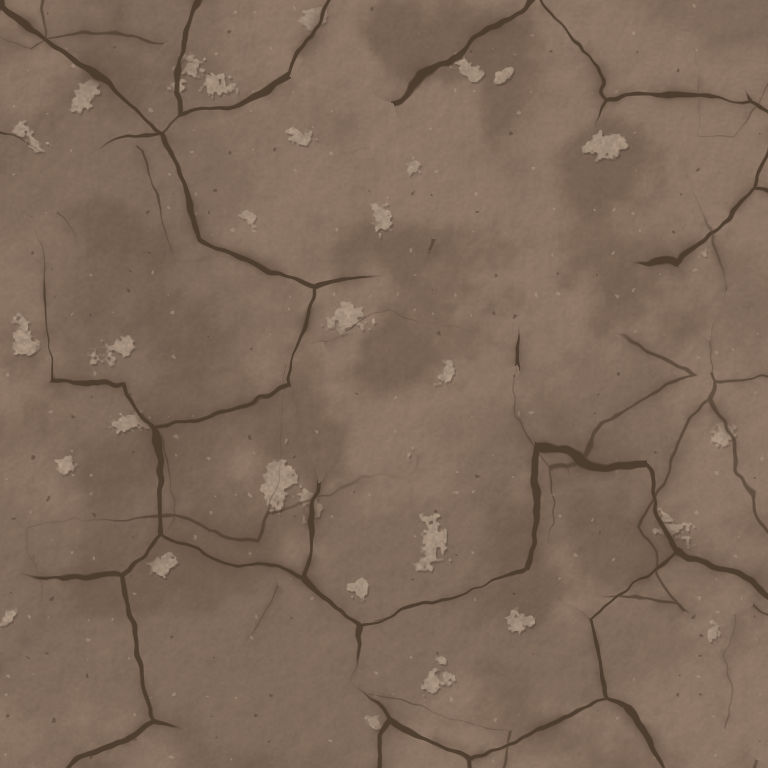
This texture is drawn by a Shadertoy shader. Its source:

```glsl
const vec3 CLAY_MID = vec3(0.495, 0.414, 0.353);
const vec3 CLAY_LIGHT = vec3(0.545, 0.456, 0.392);
const vec3 CLAY_DARK = vec3(0.42, 0.345, 0.285);
const vec3 CRACK_COLOR = vec3(0.29, 0.23, 0.175);
const vec3 CHIP_COLOR = vec3(0.68, 0.60, 0.525);

const float PLATE_SCALE = 4.4;      // large plates across the canvas
const float PLATE_PRESENCE = 0.78;
const float CRACK_WIDTH = 0.0046;   // half width of the widest crack
const float HAIR_SCALE = 6.3;
const float HAIR_PRESENCE = 0.42;
const float HAIR_WIDTH = 0.0021;
const float HALO_WIDTH = 0.009;
const float CHIP_SCALE = 8.0;
const float CHIP_PRESENCE = 0.42;
const float FLECK_SCALE = 38.0;
const float GRAIN_SCALE = 280.0;
const float GRAIN_AMOUNT = 0.045;

float hash(vec2 p) {
    return fract(sin(dot(p, vec2(127.1, 311.7))) * 43758.5453);
}

vec2 hash2(vec2 p) {
    return vec2(hash(p), hash(p + 41.3));
}

float noise(vec2 p) {
    vec2 i = floor(p), f = fract(p);
    f = f * f * (3.0 - 2.0 * f);
    return mix(mix(hash(i), hash(i + vec2(1, 0)), f.x),
               mix(hash(i + vec2(0, 1)), hash(i + vec2(1, 1)), f.x), f.y);
}

float fbm(vec2 p) {
    float sum = 0.0, amp = 0.516;
    for (int i = 0; i < 5; i++) {
        sum += amp * noise(p);
        p = mat2(1.6, 1.2, -1.2, 1.6) * p + 7.3;
        amp *= 0.5;
    }
    return sum;
}

vec2 wobble(vec2 p) {
    return vec2(noise(p), noise(p + 19.7)) - 0.5;
}

// Cell borders with varying width: x = crack core, y = soft dirt around it
vec2 cracks(vec2 p, float scale, float presence, float width, float soft) {
    vec2 q = p * scale, cell = floor(q), nearest = vec2(9.0), nearestId = cell;
    for (int y = -1; y <= 1; y++)
    for (int x = -1; x <= 1; x++) {
        vec2 id = cell + vec2(x, y);
        vec2 site = id + 0.1 + 0.8 * hash2(id + scale) - q;
        if (dot(site, site) < dot(nearest, nearest)) {
            nearest = site;
            nearestId = id;
        }
    }
    float taper = smoothstep(0.2, 0.62, noise(p * 6.0 + scale));
    taper *= 0.7 + 0.6 * noise(p * 38.0);
    vec2 result = vec2(0.0);
    for (int y = -2; y <= 2; y++)
    for (int x = -2; x <= 2; x++) {
        vec2 id = cell + vec2(x, y);
        vec2 site = id + 0.1 + 0.8 * hash2(id + scale) - q;
        vec2 across = site - nearest;
        if (dot(across, across) < 0.0001) continue;
        float d = dot(0.5 * (site + nearest), normalize(across)) / scale;
        vec2 edgeId = id + nearestId + 3.7 * scale;
        float strength = step(hash(edgeId), presence) * taper;
        float w = width * strength * mix(0.4, 1.0, hash(edgeId + 5.1));
        float core = clamp((w - d) / soft + 0.5, 0.0, 1.0) * smoothstep(0.0002, 0.0016, w);
        result = max(result, vec2(core, strength * exp(-max(d - w, 0.0) / HALO_WIDTH)));
    }
    return result;
}

// Ragged pale patches scattered on a jittered grid
float chips(vec2 p) {
    float ragged = 2.8 * (fbm(p * 42.0) - 0.5) + 0.7 * (noise(p * 210.0) - 0.5);
    vec2 cell = floor(p * CHIP_SCALE);
    float shape = -1.0;
    for (int y = -1; y <= 1; y++)
    for (int x = -1; x <= 1; x++) {
        vec2 id = cell + vec2(x, y);
        if (hash(id + 71.0) > CHIP_PRESENCE) continue;
        vec2 d = p - (id + hash2(id + 13.0)) / CHIP_SCALE;
        float angle = 6.283 * hash(id + 29.0);
        d = mat2(cos(angle), sin(angle), -sin(angle), cos(angle)) * d;
        float radius = mix(0.009, 0.025, hash(id + 53.0));
        shape = max(shape, 1.0 - length(d * vec2(0.8, 1.35)) / radius + ragged);
    }
    return smoothstep(0.1, 0.45, shape);
}

// Tiny specks: positive is pale, negative is a dark pit
float flecks(vec2 p, float soft) {
    vec2 id = floor(p * FLECK_SCALE);
    vec2 d = (fract(p * FLECK_SCALE) - 0.3 - 0.4 * hash2(id)) / FLECK_SCALE;
    d += 0.004 * wobble(p * 190.0);
    float kind = hash(id + 87.0);
    float radius = mix(0.0008, 0.0026, hash(id + 61.0));
    float spot = 1.0 - smoothstep(radius - soft, radius + soft, length(d));
    return spot * (step(0.86, kind) - step(kind, 0.06));
}

void mainImage(out vec4 fragColor, in vec2 fragCoord) {
    vec2 p = fragCoord / iResolution.y;
    float soft = max(0.0018, 1.2 / iResolution.y);

    // Mottled clay with darker stains
    float mottle = fbm(p * 5.0 + 3.0);
    float stain = smoothstep(0.5, 0.74, fbm(p * 7.5 + 31.0));
    vec3 color = mix(CLAY_MID, CLAY_LIGHT, smoothstep(0.36, 0.6, mottle));
    color = mix(color, CLAY_DARK, 0.65 * stain);

    // Fine relief and grain
    float relief = fbm(p * 34.0) - fbm(p * 34.0 + vec2(-0.1, 0.12));
    float grain = noise(p * GRAIN_SCALE) - 0.5;
    color *= 1.0 + 0.22 * relief + GRAIN_AMOUNT * grain;

    // Pale chips with a thin shadow, then specks
    float chip = chips(p);
    float chipShadow = max(chips(p + vec2(-0.002, 0.003)) - chip, 0.0);
    color *= 1.0 - 0.15 * chipShadow;
    color = mix(color, CHIP_COLOR * (1.0 + 0.16 * grain + 0.4 * relief), 0.72 * chip);
    float fleck = flecks(p, soft * 0.6);
    color = mix(color, fleck > 0.0 ? CHIP_COLOR : CRACK_COLOR, 0.5 * abs(fleck));

    // Broad cracks and hairlines on a bent plane
    vec2 bent = p + 0.075 * wobble(p * 4.5) + 0.017 * wobble(p * 21.0) + 0.005 * wobble(p * 75.0);
    vec2 broad = cracks(bent, PLATE_SCALE, PLATE_PRESENCE, CRACK_WIDTH, soft);
    vec2 hair = cracks(bent + 5.2, HAIR_SCALE, HAIR_PRESENCE, HAIR_WIDTH, soft);
    float dirt = max(broad.y, 0.7 * hair.y) * smoothstep(0.3, 0.7, fbm(p * 24.0));
    color = mix(color, CLAY_DARK * 0.92, 0.75 * dirt);
    color = mix(color, CRACK_COLOR, max(0.92 * broad.x, 0.65 * hair.x));

    fragColor = vec4(color, 1.0);
}
```
